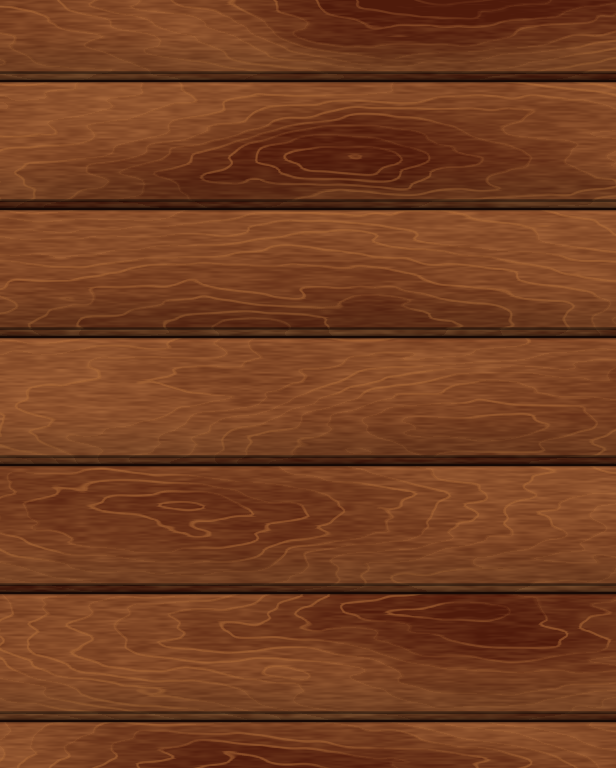
A WebGL 2 fragment shader for this texture:

```glsl
#version 300 es
precision highp float;
// Horizontal varnished wood boards, six to the canvas height, each with a lip and a dark seam.
// The figure is the contour lines of a stretched ring field around one heart per board,
// warped by layered sines; fine fibres come from strongly stretched noise.
uniform vec2 u_resolution;
out vec4 outColor;

float hash(vec2 p) {
    p = fract(p * vec2(0.1031, 0.1137));
    p += dot(p, p.yx + 33.33);
    return fract((p.x + p.y) * p.x * 17.0);
}

float valueNoise(vec2 p) {
    vec2 cell = floor(p), t = fract(p);
    t = t * t * (3.0 - 2.0 * t);
    float low = mix(hash(cell), hash(cell + vec2(1, 0)), t.x);
    float high = mix(hash(cell + vec2(0, 1)), hash(cell + vec2(1, 1)), t.x);
    return mix(low, high, t.y);
}

// Layered sines, each finer layer sheared against the last
float sineWarp(vec2 p, float seed) {
    float sum = 0.0, amp = 0.5;
    for (int i = 0; i < 4; i++) {
        sum += amp * sin(p.x + seed + sin(p.y * 1.3)) * cos(p.y - seed * 0.7 + 0.6 * sin(p.x));
        p = mat2(1.7, 0.5, -0.4, 1.8) * p + 1.9;
        amp *= 0.48;
    }
    return sum;
}

vec3 woodColor(float tone) {
    vec3 heartwood = vec3(0.31, 0.105, 0.045);
    vec3 brown = vec3(0.45, 0.235, 0.12);
    vec3 sapwood = vec3(0.62, 0.375, 0.21);
    vec3 c = mix(heartwood, brown, clamp(tone * 2.0, 0.0, 1.0));
    return mix(c, sapwood, clamp(tone * 2.0 - 1.0, 0.0, 1.2));
}

void main() {
    vec2 p = gl_FragCoord.xy / u_resolution.y;
    float pixel = 1.0 / u_resolution.y;

    // Board number and height within the board, 0 at its lower seam
    float row = (p.y - 0.0612) * 6.0;
    float board = floor(row);
    float h = row - board;
    float seed = board * 2.37 + 4.0;

    // Heart position and depth of colour vary from board to board
    vec2 heart = vec2(0.464 + 0.216 * sin(2.6 * board + 2.2),
                      0.45 + 0.38 * sin(1.15 * board + 1.35));
    float richness = 0.55 + 0.45 * cos(1.25 * (board - 4.6));

    // Ring field with warp and small ragged steps
    float rings = length((vec2(p.x, h) - heart) / vec2(0.34, 0.52));
    rings += 0.5 * sineWarp(vec2(p.x * 6.5, h * 4.0), seed);
    rings += 0.09 * valueNoise(vec2(p.x * 15.0, p.y * 85.0));
    rings += 0.03 * valueNoise(vec2(p.x * 45.0, p.y * 150.0));

    // Thin contour lines with a soft trail on one side
    float level = rings * 5.5;
    float slope = max(length(vec2(dFdx(level), dFdy(level))) / pixel, 22.0);
    float phase = fract(level);
    float away = min(phase, 1.0 - phase) / slope;
    float line = 1.0 - smoothstep(0.0004, 0.0011 + pixel, away);
    line *= 1.0 - smoothstep(130.0, 300.0, slope);
    line *= 0.25 + 0.75 * smoothstep(0.25, 0.7, valueNoise(vec2(p.x * 6.0, p.y * 28.0) + 7.0));
    float trail = exp(-phase * 4.0) - 0.25;

    // Fibres and broad cloudiness
    float fibre = valueNoise(vec2(p.x * 38.0, p.y * 330.0)) - 0.5;
    fibre += 0.7 * (valueNoise(vec2(p.x * 75.0 + 9.0, p.y * 480.0)) - 0.5);
    float cloud = valueNoise(vec2(p.x * 4.0 + seed, p.y * 14.0)) - 0.5;

    // Face of the board
    float core = 1.0 - smoothstep(0.15, 1.4, rings);
    float tone = 0.74 - 0.62 * richness * core - 0.15 * core + 0.28 * cloud;
    tone += 0.24 * fibre + 0.13 * trail;
    vec3 color = woodColor(tone);
    color = mix(color, vec3(0.67, 0.41, 0.21), line * 0.55);
    color *= mix(0.86, 1.0, smoothstep(0.05, 0.45, h));

    // Lower lip, recessed and unevenly lit
    float edge = pixel * 6.0;
    float lip = 1.0 - smoothstep(0.064 - edge * 0.5, 0.064 + edge * 0.5, h);
    float lipTone = 0.42 + 0.25 * sin(p.x * 4.0 + seed * 1.7) + 0.35 * fibre + 0.2 * trail;
    color = mix(color, woodColor(lipTone) * vec3(0.76, 0.82, 0.85), lip);
    color *= 1.0 - 0.45 * (1.0 - smoothstep(0.004, 0.008 + edge, abs(h - 0.066)));

    // Lit upper edge, then the dark seam and its soft shadow
    color *= 1.0 + 0.14 * smoothstep(0.95, 0.985, h);
    float seam = min(h, 1.0 - h);
    color *= 1.0 - 0.4 * (1.0 - smoothstep(0.0, 0.035, seam));
    color = mix(vec3(0.09, 0.035, 0.02), color, smoothstep(0.004, 0.006 + edge, seam));

    outColor = vec4(color, 1.0);
}
```
